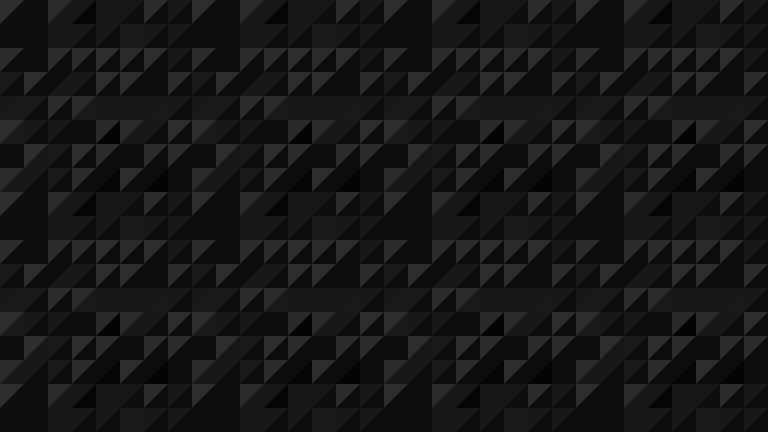
This background is drawn by a Shadertoy shader. Its source:

```glsl
// Dark mosaic of diagonally split squares, built from a repeating block of 8 by 8 cells.

const float ROWS = 18.0;        // cells down the canvas
const int BLOCK_MASK = 7;       // wraps cells into a block of 8 by 8
const int SHUFFLE_ROUNDS = 6;
const int SAMPLES = 4;          // antialiasing samples per axis

const float DARK = 0.048;
const float MID = 0.092;
const float LIGHT = 0.172;
const float NEAR_BLACK = 0.018;

// Integer hash giving three random bits
int hash3Bits(int value, int salt) {
    uint h = uint(value + 8 * salt + 1) * 2654435769u;
    h ^= h >> 15;
    h *= 2246822519u;
    h ^= h >> 13;
    return int(h & 7u);
}

// Feistel shuffle: every cell of the block gets its own rank from 0 to 1,
// so each shade keeps an exact share of the block
float shuffledRank(ivec2 cell, int salt) {
    ivec2 c = cell & BLOCK_MASK;
    for (int i = 0; i < SHUFFLE_ROUNDS; i++) {
        c = ivec2(c.y, c.x ^ hash3Bits(c.y, salt + i));
    }
    return (float(c.y * 8 + c.x) + 0.5) / 64.0;
}

// Upper left triangles are mostly light or mid
float upperShade(ivec2 cell) {
    float rank = shuffledRank(cell, 11);
    if (rank < 0.42) return LIGHT;
    return rank < 0.81 ? MID : DARK;
}

// Lower right triangles are mostly dark; some join a mid neighbour in a slanted band
float lowerShade(ivec2 cell) {
    float rank = shuffledRank(cell, 47);
    bool besideMid = upperShade(cell + ivec2(1, 0)) == MID;
    if (besideMid && rank < 0.44) return MID;
    return rank < 0.94 ? DARK : NEAR_BLACK;
}

// Each cell is split from its lower left to its upper right corner
float mosaic(vec2 p) {
    ivec2 cell = ivec2(floor(p));
    vec2 local = fract(p);
    bool isUpper = local.y > local.x;
    float shade = isUpper ? upperShade(cell) : lowerShade(cell);
    float variation = shuffledRank(cell, isUpper ? 83 : 101) - 0.5;
    return shade * (1.0 + 0.12 * variation);
}

void mainImage(out vec4 fragColor, in vec2 fragCoord) {
    float cellsPerPixel = ROWS / iResolution.y;
    float grey = 0.0;

    // Average a grid of samples to smooth every edge
    for (int j = 0; j < SAMPLES; j++) {
        for (int i = 0; i < SAMPLES; i++) {
            vec2 offset = (vec2(i, j) + 0.5) / float(SAMPLES) - 0.5;
            grey += mosaic((fragCoord + offset) * cellsPerPixel);
        }
    }
    fragColor = vec4(vec3(grey / float(SAMPLES * SAMPLES)), 1.0);
}
```
